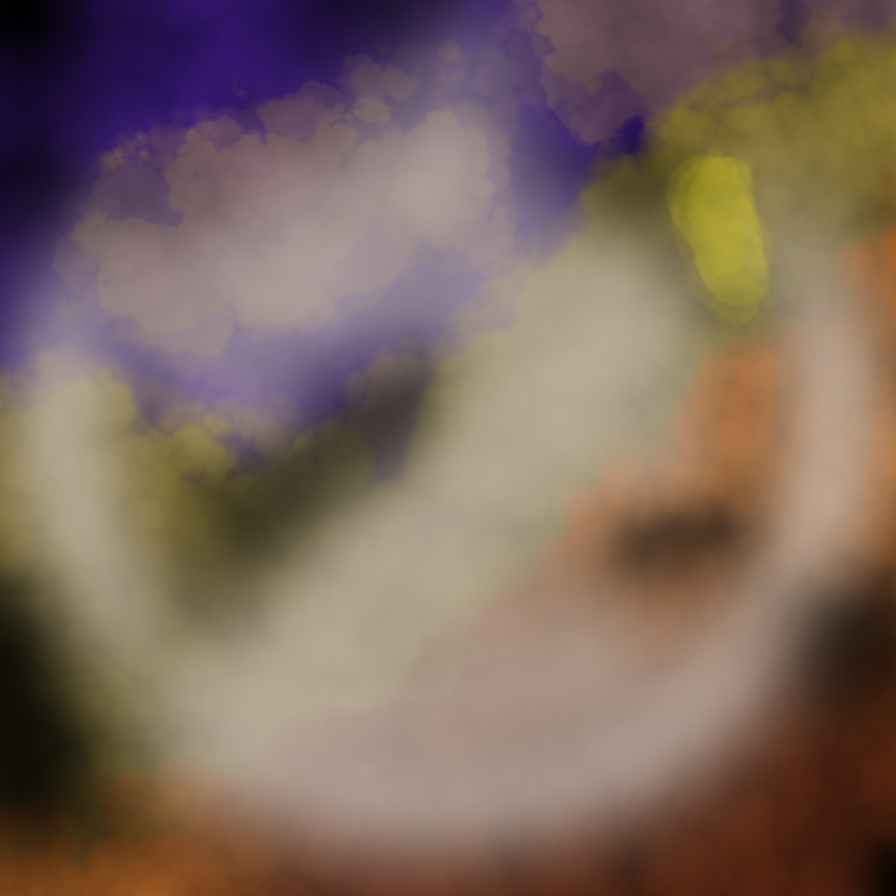
Give the GLSL for this background, as a Shadertoy shader.

```glsl
// Violet, olive and rust billowing clouds behind a soft ring of pale mist.

vec2 hash2(vec2 cell) {
    vec2 k = vec2(dot(cell, vec2(127.1, 311.7)), dot(cell, vec2(269.5, 183.3)));
    return fract(sin(k) * 43758.5);
}

// One round puff per cell, 1 at its centre
float puff(vec2 p) {
    vec2 cell = floor(p), f = fract(p);
    float nearest = 1.0;
    for (int y = -1; y <= 1; y++)
    for (int x = -1; x <= 1; x++) {
        vec2 o = vec2(x, y);
        vec2 d = o + hash2(cell + o) - f;
        nearest = min(nearest, dot(d, d));
    }
    return 1.0 - nearest;
}

// Puffs on puffs, centred near zero
float billow(vec2 p) {
    float sum = 0.0, amp = 0.5;
    for (int i = 0; i < 5; i++) {
        sum += amp * puff(p);
        p = mat2(0.8, 0.6, -0.6, 0.8) * p * 2.03 + 7.3;
        amp *= 0.46;
    }
    return sum - 0.71;
}

// Gaussian falloff around the segment from a to b
float haze(vec2 p, vec2 a, vec2 b, float width) {
    vec2 ab = b - a;
    float t = clamp(dot(p - a, ab) / max(dot(ab, ab), 1e-5), 0.0, 1.0);
    float d = length(p - a - ab * t) / width;
    return exp(-d * d);
}

float spot(vec2 p, vec2 centre, float width) {
    return haze(p, centre, centre, width);
}

// Overlap two coverages without exceeding one
float cover(float a, float b) {
    return 1.0 - (1.0 - a) * (1.0 - b);
}

// Three translucent scalloped sheets share one bank of cloud
float bank(float depth, vec3 puffs) {
    return dot(smoothstep(-0.01, 0.03, depth + puffs), vec3(0.4, 0.33, 0.27));
}

vec3 cloudDye(vec2 p, vec3 puffs) {
    float dusk = haze(p, vec2(0.2, 0.72), vec2(0.46, 0.8), 0.14);
    dusk = cover(dusk, haze(p, vec2(0.68, 0.96), vec2(0.98, 0.95), 0.11));
    vec3 violet = mix(vec3(0.19, 0.08, 0.41), vec3(0.42, 0.32, 0.3),
                      0.85 * bank(0.4 * (dusk - 0.5), 0.6 * puffs.zxy));

    float yellow = haze(p, vec2(0.79, 0.78), vec2(0.82, 0.68), 0.055);
    vec3 olive = mix(vec3(0.45, 0.39, 0.16), vec3(0.62, 0.57, 0.1),
                     bank(0.3 * (yellow - 0.5), 0.4 * puffs));
    float lowRight = smoothstep(0.5, 0.12, p.y) * smoothstep(0.12, 0.4, p.x);
    vec3 rust = mix(vec3(0.58, 0.33, 0.12), vec3(0.31, 0.13, 0.06), lowRight);

    float oliveTop = 0.515 + 0.455 * smoothstep(0.25, 0.95, p.x)
                   + 0.09 * smoothstep(0.26, 0.1, p.x);
    float rustTop = 0.1 + 0.22 * p.x + 0.78 * max(p.x - 0.4, 0.0);
    vec3 dye = mix(violet, olive, bank(oliveTop - p.y, 0.28 * puffs));
    return mix(dye, rust, bank(rustTop - p.y, 0.28 * puffs.yzx));
}

// Dark hollows between the clouds
float hollows(vec2 p) {
    float h = spot(p, vec2(0.02, 1.0), 0.11);
    h = cover(h, 0.65 * spot(p, vec2(0.02, 0.79), 0.1));
    h = cover(h, 0.55 * haze(p, vec2(0.38, 1.0), vec2(0.46, 1.0), 0.08));
    h = cover(h, 0.88 * haze(p, vec2(0.0, 0.27), vec2(0.03, 0.14), 0.11));
    h = cover(h, 0.75 * spot(p, vec2(0.94, 0.28), 0.09));
    h = cover(h, 0.9 * spot(p, vec2(1.01, 0.02), 0.06));
    h = cover(h, 0.62 * haze(p, vec2(0.44, 0.55), vec2(0.28, 0.42), 0.065));
    h = cover(h, 0.3 * spot(p, vec2(0.21, 0.33), 0.07));
    h = cover(h, 0.58 * haze(p, vec2(0.72, 0.39), vec2(0.79, 0.41), 0.055));
    return cover(h, 0.45 * spot(p, vec2(0.69, 0.79), 0.07));
}

// Pale ring, open at the top, with veils across its inside
float mistCover(vec2 p) {
    vec2 r = p - vec2(0.5, 0.544);
    float angle = atan(r.y, r.x);
    float offset = (length(r) - 0.43) / 0.075;
    float notch = (angle + 2.38) / 0.15;
    float m = exp(-offset * offset) * smoothstep(0.7, 1.5, acos(cos(angle - 1.6)));
    m *= 0.93 * (1.0 - 0.45 * exp(-notch * notch));
    m = cover(m, 0.92 * haze(p, vec2(0.27, 0.21), vec2(0.68, 0.62), 0.105));
    m = cover(m, 0.88 * haze(p, vec2(0.42, 0.2), vec2(0.64, 0.25), 0.14));
    m = cover(m, 0.7 * haze(p, vec2(0.5, 0.38), vec2(0.65, 0.58), 0.1));
    m = cover(m, 0.82 * haze(p, vec2(0.28, 0.67), vec2(0.47, 0.78), 0.11));
    m = cover(m, 0.75 * haze(p, vec2(0.38, 0.67), vec2(0.67, 0.66), 0.085));
    m = cover(m, 0.5 * haze(p, vec2(0.49, 0.78), vec2(0.52, 0.92), 0.09));
    m = cover(m, 0.4 * spot(p, vec2(0.59, 0.75), 0.08));
    m = cover(m, 0.65 * spot(p, vec2(0.73, 0.49), 0.075));
    return cover(m, 0.55 * haze(p, vec2(0.19, 0.62), vec2(0.29, 0.55), 0.08));
}

void mainImage(out vec4 fragColor, in vec2 fragCoord) {
    vec2 p = fragCoord / iResolution.xy;
    vec3 puffs = vec3(billow(p * 5.0 + 2.7), billow(p * 7.5 + 19.4), billow(p * 10.0 + 41.2));
    float relief = dot(puffs, vec3(0.5, 0.5, 0.4));

    // Shade the clouds, then veil them with tinted mist
    float dark = hollows(p + 0.06 * puffs.xy);
    vec3 dye = cloudDye(p, puffs);
    vec3 cloud = dye * (1.0 + 1.1 * relief) * (1.0 - dark);
    vec3 pale = mix(vec3(0.77, 0.73, 0.7), dye, 0.22) * (1.0 + 0.18 * relief);
    float mist = mistCover(p) * (1.0 - 0.6 * dark);
    fragColor = vec4(mix(cloud, pale, mist), 1.0);
}
```
